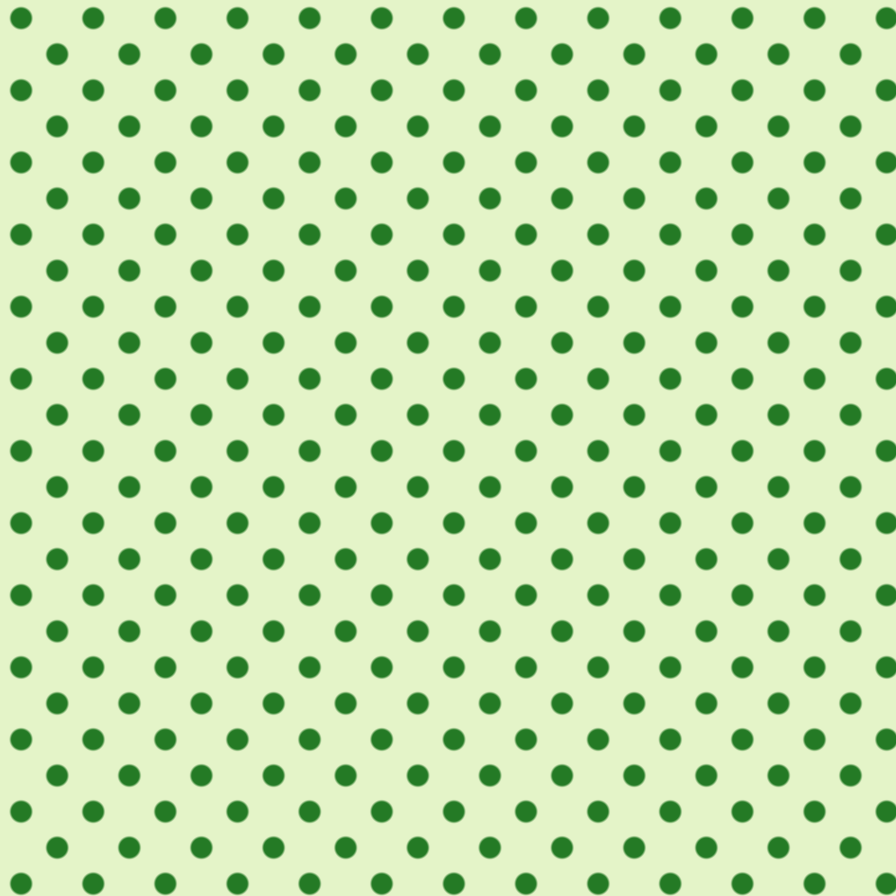
A Shadertoy shader for this pattern:

```glsl
// Small green polka dots on pale lime, in staggered rows.
// Two square lattices, offset by half a cell, give the distance to the
// nearest dot centre; a soft threshold on that distance fills the dots.

// Distance to the nearest point of the unit square lattice
float latticeDistance(vec2 p) {
    return length(p - round(p));
}

void mainImage(out vec4 fragColor, in vec2 fragCoord) {
    vec2 uv = fragCoord / iResolution.y;

    // Staggered lattice: cell corners and cell centres
    float period = 0.0805;
    vec2 cell = (uv - vec2(0.0236, 0.0137)) / period;
    float dist = period * min(latticeDistance(cell), latticeDistance(cell - 0.5));

    // Slightly soft rim, never thinner than a pixel
    float softness = max(0.0018, 0.75 / iResolution.y);
    float dot_mask = 1.0 - smoothstep(-softness, softness, dist - 0.0121);

    vec3 ground = vec3(0.896, 0.955, 0.785);
    vec3 green = vec3(0.14, 0.48, 0.145);
    fragColor = vec4(mix(ground, green, dot_mask), 1.0);
}
```
